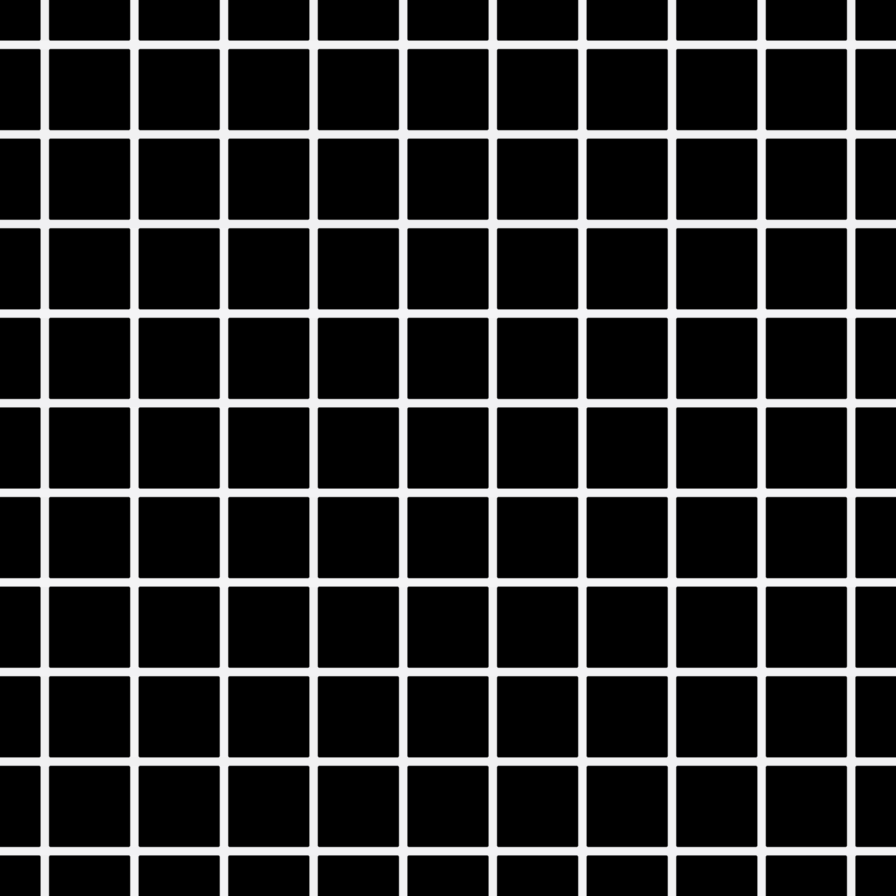
A Shadertoy shader for this pattern:

```glsl
#define REPEATS 10.0
#define LINE_WIDTH 0.094
#define CORNER_RADIUS 0.02
#define EDGE_SOFTNESS 0.022
#define TONE_VARIATION 0.02
#define TILE_COLOR vec3(0.0)
#define LINE_COLOR vec3(0.95, 0.95, 0.955)

float hash(vec2 p) {
    return fract(sin(dot(p, vec2(127.1, 311.7))) * 43758.5453);
}

float roundedSquare(vec2 p, float halfSide, float radius) {
    vec2 q = abs(p) - halfSide + radius;
    return length(max(q, 0.0)) + min(max(q.x, q.y), 0.0) - radius;
}

void mainImage(out vec4 fragColor, in vec2 fragCoord) {
    vec2 grid = fragCoord / iResolution.xy * REPEATS;
    float pixel = REPEATS / min(iResolution.x, iResolution.y);

    // Squares sit on whole grid units, lines halfway between them
    vec2 local = fract(grid + 0.5) - 0.5;
    float halfSide = 0.5 - 0.5 * LINE_WIDTH;
    float dist = roundedSquare(local, halfSide, CORNER_RADIUS);

    // Each line has a slightly different tone, wrapping with the grid
    vec2 lineIndex = mod(floor(grid), REPEATS);
    float columnTone = hash(vec2(lineIndex.x, 3.0));
    float rowTone = hash(vec2(lineIndex.y, 17.0));
    float tone = mix(columnTone, rowTone, step(halfSide, abs(local.y)));
    vec3 lineColor = LINE_COLOR + (tone - 0.5) * TONE_VARIATION;

    // Soft edge, never narrower than one pixel
    float halfEdge = 0.5 * max(EDGE_SOFTNESS, pixel);
    float coverage = smoothstep(-halfEdge, halfEdge, dist);
    fragColor = vec4(mix(TILE_COLOR, lineColor, coverage), 1.0);
}
```
